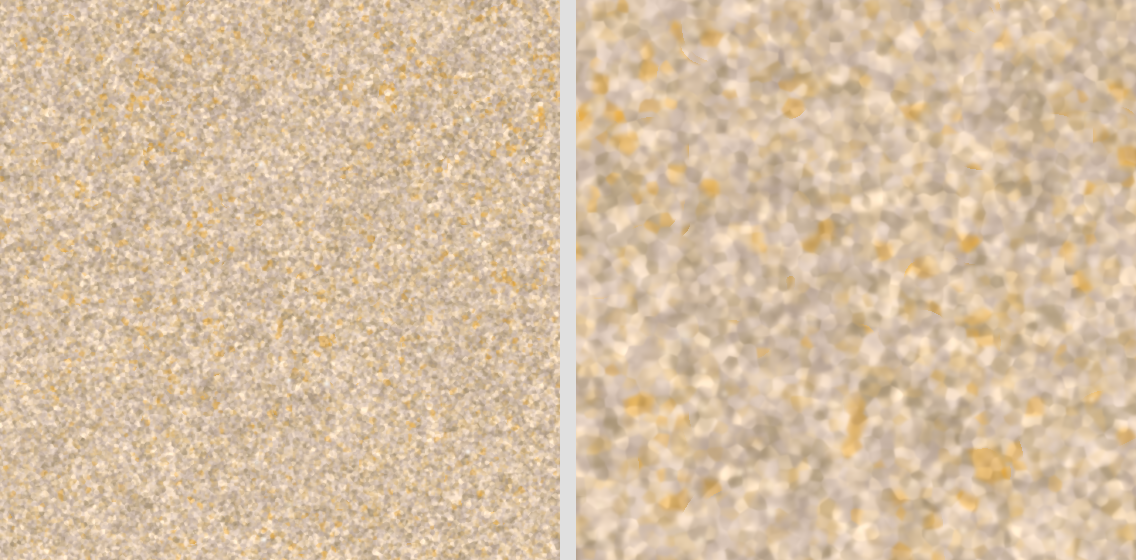
Left: the whole. Right: its middle third, enlarged.
Reproduce this texture procedurally as a WebGL 2 fragment shader.

```glsl
#version 300 es
precision highp float;

uniform vec2 u_resolution;
out vec4 fragColor;

const vec3 MEAN_SAND = vec3(0.830, 0.748, 0.645);
const vec3 AMBER = vec3(0.90, 0.67, 0.27);
const vec3 CREAM = vec3(1.00, 0.93, 0.82);
const vec3 WHITE = vec3(0.99, 0.98, 0.96);

// Integer hash: three values in 0..1 per cell and layer
vec3 hash3(vec2 cell, int layer) {
    uvec3 v = uvec3(ivec3(ivec2(cell) + 4096, layer));
    v = v * 1664525u + 1013904223u;
    v.x += v.y * v.z;
    v.y += v.z * v.x;
    v.z += v.x * v.y;
    v ^= v >> 16u;
    v.x += v.y * v.z;
    v.y += v.z * v.x;
    v.z += v.x * v.y;
    return vec3(v >> 8u) / 16777216.0;
}

float valueNoise(vec2 p, int layer) {
    vec2 cell = floor(p);
    vec2 f = fract(p);
    f = f * f * (3.0 - 2.0 * f);
    float a = hash3(cell, layer).x;
    float b = hash3(cell + vec2(1.0, 0.0), layer).x;
    float c = hash3(cell + vec2(0.0, 1.0), layer).x;
    float d = hash3(cell + vec2(1.0, 1.0), layer).x;
    return mix(mix(a, b, f.x), mix(c, d, f.x), f.y);
}

// Pick a sand tone by its share of the area
vec3 sandTone(float pick) {
    if (pick < 0.24) return vec3(0.80, 0.72, 0.64);
    if (pick < 0.45) return vec3(0.86, 0.78, 0.70);
    if (pick < 0.64) return vec3(0.85, 0.76, 0.64);
    if (pick < 0.80) return vec3(0.76, 0.68, 0.57);
    if (pick < 0.92) return vec3(0.93, 0.84, 0.73);
    return vec3(0.84, 0.73, 0.56);
}

// Soft blend of the nearest coloured grains
vec3 grains(vec2 p, float sharpness, float contrast, float amberShare, int layer) {
    vec2 base = floor(p);
    vec3 sum = vec3(0.0);
    float total = 0.0;
    for (int y = -1; y <= 1; y++) {
        for (int x = -1; x <= 1; x++) {
            vec2 cell = base + vec2(x, y);
            vec3 place = hash3(cell, layer);
            vec3 kind = hash3(cell, layer + 1);
            vec2 offset = p - cell - place.xy;
            float weight = exp(-sharpness * dot(offset, offset)) * (0.5 + place.z);
            vec3 tone = mix(MEAN_SAND, sandTone(kind.x), contrast);
            tone = mix(tone, AMBER, step(kind.y, amberShare));
            sum += tone * weight;
            total += weight;
        }
    }
    return sum / max(total, 1e-5);
}

// Scattered round glints with a soft edge
float glints(vec2 p, float share, float radius, int layer) {
    vec2 base = floor(p);
    float light = 0.0;
    for (int y = -1; y <= 1; y++) {
        for (int x = -1; x <= 1; x++) {
            vec2 cell = base + vec2(x, y);
            vec3 place = hash3(cell, layer);
            vec3 kind = hash3(cell, layer + 1);
            float size = radius * mix(0.6, 1.2, kind.y);
            vec2 offset = (p - cell - place.xy) / size;
            float glow = exp(-dot(offset, offset)) * mix(0.4, 1.0, kind.z);
            light = max(light, glow * step(kind.x, share));
        }
    }
    return light;
}

void main() {
    vec2 uv = gl_FragCoord.xy / min(u_resolution.x, u_resolution.y);

    // Amber grains gather in loose clusters, more of them near the top
    float cluster = smoothstep(0.5, 0.95, valueNoise(uv * 26.0, 3));
    float amberShare = 0.012 + cluster * mix(0.06, 0.14, uv.y);

    // Two grain sizes
    vec3 coarse = grains(uv * 105.0, 6.0, 1.8, amberShare, 10);
    vec3 fine = grains(uv * 165.0, 6.0, 2.1, amberShare * 0.5, 20);
    vec3 color = mix(coarse, fine, 0.45);

    // Fine shading and broad mottling
    float shade = (valueNoise(uv * 190.0, 30) - 0.5) * 0.09;
    shade += (valueNoise(uv * 48.0, 31) - 0.5) * 0.045;
    shade += (valueNoise(uv * 11.0, 32) - 0.5) * 0.025;
    shade += (0.5 - uv.y) * 0.02;
    color += shade * vec3(1.0, 1.0, 0.98);

    // Cream glints and rare white sparkles
    color = mix(color, CREAM, 0.55 * glints(uv * 75.0, 0.16, 0.24, 40));
    color = mix(color, WHITE, 0.9 * glints(uv * 13.0, 0.09, 0.065, 50));

    fragColor = vec4(clamp(color, 0.0, 1.0), 1.0);
}
```
